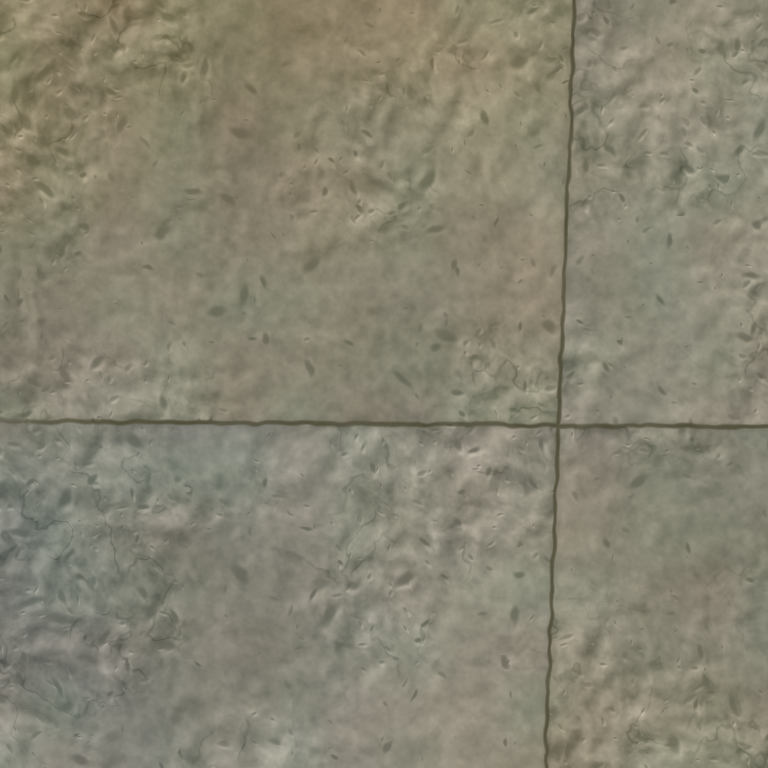
This texture is drawn by a WebGL 2 fragment shader. Its source:

```glsl
#version 300 es
precision highp float;

uniform vec2 u_resolution;
out vec4 fragColor;

float hash(vec2 p) {
  vec3 q = fract(p.xyx * 0.1031);
  q += dot(q, q.yzx + 33.33);
  return fract((q.x + q.y) * q.z);
}

float noise(vec2 p) {
  vec2 i = floor(p), f = fract(p);
  f = f * f * (3.0 - 2.0 * f);
  return mix(mix(hash(i), hash(i + vec2(1, 0)), f.x),
             mix(hash(i + vec2(0, 1)), hash(i + vec2(1, 1)), f.x), f.y);
}

float fbm(vec2 p) {
  float sum = 0.0, amp = 0.533;
  for (int i = 0; i < 4; i++) {
    sum += amp * noise(p);
    p = mat2(1.6, 1.2, -1.2, 1.6) * p + 17.3;
    amp *= 0.5;
  }
  return sum;
}

// Scattered oblong pits: x is the dark hollow, y its pale lower lip
vec2 pits(vec2 p, float density) {
  vec2 cell = floor(p), result = vec2(0);
  for (int y = -1; y <= 1; y++) {
    for (int x = -1; x <= 1; x++) {
      vec2 c = cell + vec2(x, y);
      vec2 d = p - c - vec2(hash(c + 3.1), hash(c + 47.7));
      float angle = 3.1416 * hash(c + 81.3);
      float size = mix(0.12, 0.36, pow(hash(c + 29.9), 2.0));
      mat2 turn = mat2(cos(angle), -sin(angle), sin(angle), cos(angle));
      vec2 stretch = vec2(0.75, 1.6) / size;
      float present = step(hash(c + 11.5), density);
      float hollow = 1.0 - smoothstep(0.3, 1.1, length(turn * d * stretch));
      float lip = 1.0 - smoothstep(0.3, 1.2, length(turn * (d + vec2(-0.08, 0.16)) * stretch));
      result = max(result, present * vec2(hollow, lip));
    }
  }
  return result;
}

void main() {
  vec2 uv = gl_FragCoord.xy / u_resolution;

  // Two slightly skewed joints split the floor into four slabs
  vec2 waver = 0.004 * vec2(noise(uv.yy * 45.0), noise(uv.xx * 45.0 + 9.0)) - 0.002;
  vec2 toJoint = uv - vec2(0.71 + 0.039 * uv.y, 0.452 - 0.008 * uv.x) + waver;
  vec2 slab = step(0.0, toJoint);
  vec2 p = uv + slab * vec2(5.3, 3.7);
  vec2 warped = p + 0.035 * (vec2(fbm(p * 14.0), fbm(p * 14.0 + 31.0)) - 0.5);

  // Broad clouds and rough patches
  float cloud = fbm(warped * 5.0 + 2.0);
  float leftSide = 1.0 - smoothstep(0.08, 0.4, uv.x);
  float rough = smoothstep(0.36, 0.68, fbm(p * 6.0 + 13.0) + 0.12 * leftSide + 0.06 * slab.x);
  float coolCorner = 1.0 - smoothstep(0.1, 0.5, length((uv - vec2(0.12, 0.22)) * vec2(1.0, 0.8)));
  coolCorner *= 1.0 - slab.y;
  float warmCorner = (1.0 - slab.x) * smoothstep(0.5, 1.0, uv.y);

  // Embossed flakes, winding cracks and fine grain
  vec2 flake = warped * 36.0;
  float relief = fbm(flake) - fbm(flake + vec2(0.35, -0.45));
  float crackField = abs(fbm(warped * 17.0 + 7.0) - 0.5);
  float crack = (1.0 - smoothstep(0.0, 0.035, crackField)) * smoothstep(0.4, 0.65, noise(p * 22.0));
  float grain = fbm(p * 95.0) - 0.5;
  vec2 pit = pits(warped * 23.0, 0.14 + 0.3 * rough);
  vec2 speck = pits(warped * 48.0 + 19.0, 0.12 + 0.3 * rough);

  float tone = 0.67 + 0.75 * (cloud - 0.5) - 0.16 * coolCorner;
  tone += (0.45 + 0.8 * rough) * relief + 0.4 * grain;
  tone += 0.3 * rough * (pit.y + speck.y) + 0.25 * rough * (noise(flake * 0.8) - 0.5);
  tone -= 0.3 * rough * crack;
  tone = mix(tone, 0.05, 0.75 * pit.x);
  tone = mix(tone, 0.15, 0.55 * speck.x);
  vec3 color = mix(vec3(0.38, 0.38, 0.32), vec3(0.62, 0.60, 0.53), tone);

  // Ochre and blue-grey mineral tints
  float stain = fbm(p * 4.0 + 23.0) - 0.5;
  color += vec3(0.02, 0.0, -0.035) * (warmCorner + 1.2 * stain);
  color += vec3(-0.022, -0.004, 0.022) * coolCorner;
  color += vec3(0.012, -0.005, 0.0) * (noise(p * 13.0) - 0.5) * 2.0;

  // Thin dark joints with worn, uneven edges
  vec2 halfWidth = vec2(0.0024, 0.0028) + 0.0012 * (noise(uv * 70.0) - 0.5);
  vec2 joint = 1.0 - smoothstep(halfWidth * 0.3, halfWidth * 1.7, abs(toJoint));
  joint.y *= 0.5 + 0.5 * smoothstep(0.0, 0.12, uv.x);
  float groove = max(joint.x, joint.y) * (0.7 + 0.25 * noise(uv * 38.0));
  vec2 shade = 1.0 - smoothstep(0.0, 0.012, abs(toJoint));
  color *= 1.0 - 0.06 * max(shade.x, shade.y);
  color = mix(color, vec3(0.31, 0.30, 0.22), groove);

  fragColor = vec4(color, 1.0);
}
```
